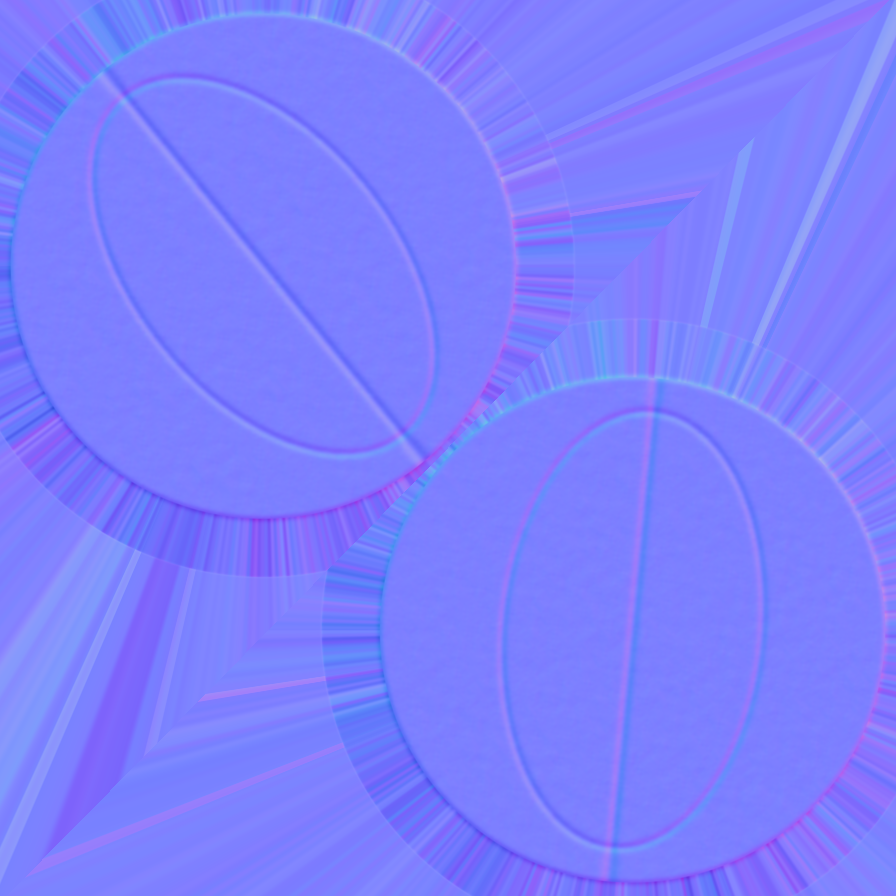
This texture map is drawn by a Shadertoy shader. Its source:

```glsl
// Tangent-space normal map of two leathery discs, each scored by a straight seam
// and an oval groove. Outside, every point takes its nearest disc and is filled
// with radial streaks from layered 1D noise; all parts add up as surface tilts.

#define DISC_A vec2(0.294, 0.703)
#define DISC_B vec2(0.706, 0.297)
#define AXIS_A vec2(-0.635, 0.772)
#define AXIS_B vec2(0.096, 0.995)
#define DISC_RADIUS 0.282
#define COLLAR_RADIUS 0.347
#define OVAL_RADII vec2(0.1445, 0.244)
#define GROOVE_WIDTH 0.0034
#define GROOVE_TILT 0.12
#define RIM_TILT 0.14
#define GRAIN_TILT 0.045
#define STREAK_TILT 0.085

float hash(vec2 p) {
    return fract(sin(dot(p, vec2(127.1, 311.7))) * 43758.5453);
}

float noise(vec2 p) {
    vec2 i = floor(p), f = fract(p);
    f = f * f * (3.0 - 2.0 * f);
    return mix(mix(hash(i), hash(i + vec2(1, 0)), f.x),
               mix(hash(i + vec2(0, 1)), hash(i + vec2(1, 1)), f.x), f.y);
}

// Tilt profile across a groove: both walls lean towards its middle
float groove(float d, float width) {
    float x = d / width;
    return -x * exp(0.5 - 0.5 * x * x) * GROOVE_TILT;
}

// Slope of fine leather bumps
vec2 grain(vec2 p) {
    vec2 slope = vec2(0.0);
    float freq = 75.0, amp = 0.6;
    for (int i = 0; i < 3; i++) {
        vec2 q = p * freq * mat2(0.8, 0.6, -0.6, 0.8);
        float h = noise(q);
        slope += amp * vec2(h - noise(q + vec2(0.4, 0.0)), h - noise(q + vec2(0.0, 0.4)));
        freq *= 1.9;
        amp *= 0.8;
    }
    return slope * GRAIN_TILT;
}

// Random tilt that depends on the angle only
vec2 streaks(float angle, float seed, float fineness) {
    vec2 sum = vec2(0.0);
    float freq = 7.0;
    for (int i = 0; i < 4; i++) {
        float row = seed + float(i) * 7.0, a = angle * freq + 40.0;
        float amp = mix(0.55, 0.4 + 0.25 * float(i), fineness);
        float gate = 0.25 + noise(vec2(a * 0.3, row + 3.0));
        sum += amp * gate * (vec2(noise(vec2(a, row)), noise(vec2(a, row + 50.0))) - 0.5);
        freq *= 2.3;
    }
    return sum * STREAK_TILT;
}

float wedge(float angle, float middle, float halfWidth) {
    return 1.0 - smoothstep(halfWidth * 0.7, halfWidth, abs(angle - middle));
}

// Broad rays that stand out beyond the collars
vec2 raysA(float a) {
    return wedge(a, -2.09, 0.085) * vec2(0.03, 0.08)
         + wedge(a, -1.985, 0.013) * vec2(0.08, 0.09)
         + wedge(a, -1.885, 0.05) * vec2(0.01, -0.10)
         + wedge(a, -1.80, 0.012) * vec2(0.06, 0.05)
         + wedge(a, 0.13, 0.035) * vec2(-0.07, -0.01)
         + wedge(a, 0.165, 0.007) * vec2(0.09, 0.02)
         + wedge(a, 0.395, 0.012) * vec2(0.08, -0.04)
         + wedge(a, 0.425, 0.012) * vec2(0.04, 0.05);
}

vec2 raysB(float a) {
    return wedge(a, 1.165, 0.014) * vec2(0.06, 0.11)
         + wedge(a, 1.135, 0.008) * vec2(-0.08, 0.0)
         + wedge(a, 1.34, 0.014) * vec2(0.01, 0.10)
         + wedge(a, -2.763, 0.010) * vec2(0.11, -0.02)
         + wedge(a, -2.985, 0.009) * vec2(0.11, 0.03);
}

// Scored face of a disc; p is relative to its centre
vec2 face(vec2 p, vec2 axis) {
    vec2 side = vec2(axis.y, -axis.x);
    vec2 q = vec2(dot(p, side), dot(p, axis));
    float k = length(q / OVAL_RADII);
    vec2 g = q / (OVAL_RADII * OVAL_RADII) + 1e-5;
    float ovalDist = k * (k - 1.0) / length(g);
    float seamWidth = GROOVE_WIDTH * (1.15 + 0.4 * smoothstep(0.245, 0.26, abs(q.y)));
    vec2 tilt = normalize(g) * groove(ovalDist, GROOVE_WIDTH) * 0.85;
    tilt.x += groove(q.x, seamWidth);
    return side * tilt.x + axis * tilt.y;
}

void mainImage(out vec4 fragColor, in vec2 fragCoord) {
    vec2 uv = fragCoord / iResolution.xy;
    float px = 1.0 / iResolution.y;
    bool nearA = distance(uv, DISC_A) < distance(uv, DISC_B);
    vec2 p = uv - (nearA ? DISC_A : DISC_B);
    float r = length(p), angle = atan(p.y, p.x);
    vec2 outward = p / max(r, 1e-4);

    // Streaked surroundings, with a darker finely combed collar
    float collar = 1.0 - smoothstep(COLLAR_RADIUS - px, COLLAR_RADIUS + px, r);
    float seed = nearA ? 11.0 : 83.0;
    vec2 outer = streaks(angle, seed, collar) * (1.0 + 0.5 * collar);
    outer += (nearA ? raysA(angle) : raysB(angle)) * (1.0 - 0.8 * collar);
    outer += collar * (outward * 0.045 - vec2(0.02, 0.025));
    outer += 0.025 * exp(-pow((r - COLLAR_RADIUS) / 0.0015, 2.0));

    // Disc face and its rounded rim
    vec2 inner = face(p, nearA ? AXIS_A : AXIS_B) + grain(uv) - vec2(0.008, 0.004);
    float inside = 1.0 - smoothstep(DISC_RADIUS - px, DISC_RADIUS + px, r);
    vec2 tilt = mix(outer, inner, inside);
    tilt += outward * RIM_TILT * exp(-pow((r - DISC_RADIUS) / 0.0038, 2.0));

    fragColor = vec4(vec2(0.495, 0.503) + tilt, 1.0 - 1.2 * dot(tilt, tilt), 1.0);
}
```
